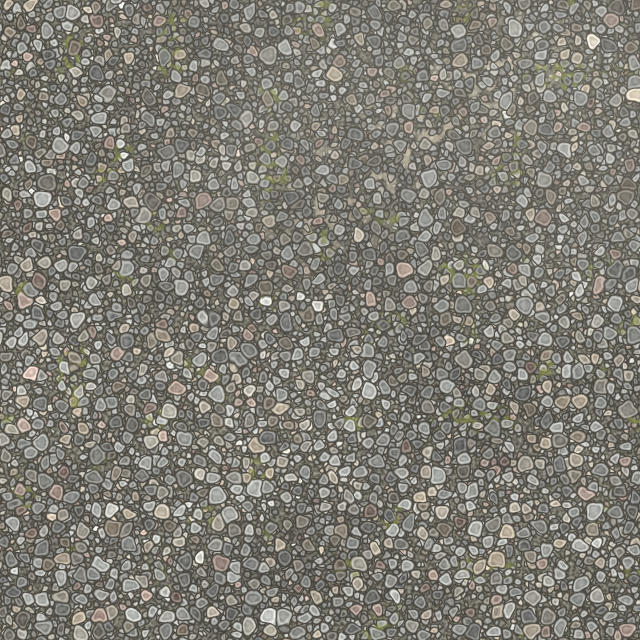
Give the GLSL for this texture, as a Shadertoy shader.

```glsl
// Weathered exposed-aggregate paving: small grey pebbles set in dark mortar.
// Three jittered grids of lumpy ellipses are painted from fine to coarse, each
// stone with a dark seam and a pale rim; noise adds grain, sand and moss.

const float TAU = 6.2832;
const vec3 MORTAR = vec3(0.28, 0.27, 0.24);
const vec3 GRIT   = vec3(0.46, 0.45, 0.41);
const vec3 SAND   = vec3(0.83, 0.79, 0.70);
const vec3 MOSS   = vec3(0.57, 0.60, 0.30);
const vec3 HAZE   = vec3(0.56, 0.555, 0.525);

struct Pebble {
    float depth;  // distance inside the outline, in canvas units
    vec2 id;      // random key of the stone
};

vec2 hash22(vec2 p) {
    vec3 q = fract(p.xyx * vec3(0.1031, 0.1030, 0.0973));
    q += dot(q, q.yzx + 33.33);
    return fract((q.xx + q.yz) * q.zy);
}

vec2 direction(float angle) {
    return vec2(cos(angle), sin(angle));
}

float cornerSlope(vec2 corner, vec2 offset) {
    return dot(direction(TAU * hash22(corner + 57.0).x), offset);
}

// Gradient noise, roughly -0.7 to 0.7
float noise(vec2 p) {
    vec2 i = floor(p), f = fract(p);
    vec2 u = f * f * f * (f * (f * 6.0 - 15.0) + 10.0);
    vec2 e = vec2(1.0, 0.0);
    float low  = mix(cornerSlope(i, f), cornerSlope(i + e, f - e), u.x);
    float high = mix(cornerSlope(i + e.yx, f - e.yx), cornerSlope(i + 1.0, f - 1.0), u.x);
    return mix(low, high, u.y);
}

float bump(float x, float centre, float width) {
    float t = (x - centre) / width;
    return exp(-t * t);
}

// Signed depth inside a rotated ellipse with a lumpy outline
float lumpyEllipse(vec2 p, vec2 radii, float turn, float phase) {
    vec2 axis = direction(turn);
    vec2 q = vec2(dot(p, axis), dot(p, vec2(-axis.y, axis.x))) / radii + 1e-5;
    float a = atan(q.y, q.x);
    float lumps = 1.0 + 0.09 * cos(3.0 * a + phase) + 0.05 * cos(4.0 * a - 2.0 * phase);
    return (1.0 - length(q) * lumps) * 0.5 * (radii.x + radii.y);
}

// Deepest stone at p; keepLow and keepHigh are the shares kept at bottom and top
Pebble findPebble(vec2 p, float cells, float seed, float keepLow, float keepHigh) {
    vec2 home = floor(p * cells);
    float nearest = -1.0, second = -1.0;
    vec2 id = home;
    for (int y = -1; y <= 1; y++)
    for (int x = -1; x <= 1; x++) {
        vec2 cell = home + vec2(x, y);
        vec2 key = cell + seed;
        vec2 place = hash22(key), form = hash22(key + 311.0), pose = hash22(key + 173.0);
        vec2 centre = (cell + 0.5 + 0.7 * (place - 0.5)) / cells;
        float keep = mix(keepLow, keepHigh, smoothstep(0.42, 0.75, centre.y));
        if (hash22(key + 91.0).x > keep) continue;
        float size = mix(0.36, 0.58, form.x * form.x) / cells;
        vec2 radii = size * vec2(1.0, mix(0.58, 0.96, form.y));
        float depth = lumpyEllipse(p - centre, radii, TAU * pose.x, TAU * pose.y);
        if (depth > nearest) {
            second = nearest;
            nearest = depth;
            id = key;
        } else {
            second = max(second, depth);
        }
    }
    return Pebble(min(nearest, 0.5 * (nearest - second)), id);
}

// Mostly neutral greys, some tan or pink, a few almost white
vec3 stoneColour(vec2 id) {
    vec2 h = hash22(id + 29.0), k = hash22(id + 67.0);
    float tone = mix(0.43, 0.72, h.x) + 0.18 * smoothstep(0.94, 0.98, k.x);
    vec3 tint = mix(vec3(0.99, 1.0, 0.975), vec3(1.06, 0.99, 0.88), h.y * h.y * h.y);
    tint = mix(tint, vec3(1.09, 0.95, 0.88), 0.8 * step(0.94, k.y));
    return tone * tint;
}

vec3 paintPebble(vec3 ground, Pebble stone, float grain) {
    float d = stone.depth;
    vec3 face = stoneColour(stone.id) + grain;
    face += 0.13 * bump(d, 0.0032, 0.0014) - 0.07 * bump(d, 0.0060, 0.0016);
    vec3 shaded = mix(MORTAR, ground, smoothstep(0.0, 0.0022, -d));
    return mix(shaded, face, smoothstep(-0.0005, 0.0023, d));
}

void mainImage(out vec4 fragColor, in vec2 fragCoord) {
    vec2 uv = fragCoord / iResolution.y;

    // Bend the outlines so that no stone is a perfect ellipse
    vec2 p = uv + 0.0028 * vec2(noise(uv * 65.0), noise(uv * 65.0 + 40.0));
    float fine = noise(uv * 190.0);
    float grain = 0.09 * fine + 0.08 * noise(uv * 95.0 + 13.0);

    // Mortar and the finest chips
    vec3 colour = GRIT + 0.3 * fine;
    colour = paintPebble(colour, findPebble(p, 82.0, 500.0, 0.90, 0.95), grain);

    // Pale sand along a worn diagonal streak
    vec2 streak = vec2(0.30, 0.22), fromStart = uv - vec2(0.49, 0.67);
    float along = clamp(dot(fromStart, streak) / dot(streak, streak), 0.0, 1.0);
    float worn = bump(length(fromStart - along * streak), 0.0, 0.09);
    colour = mix(colour, SAND, 0.8 * worn * smoothstep(0.05, 0.3, noise(uv * 45.0)));

    // Medium and large stones
    colour = paintPebble(colour, findPebble(p, 55.0, 900.0, 0.72, 0.78), grain);
    Pebble large = findPebble(p, 37.0, 1300.0, 0.84, 0.55);
    colour = paintPebble(colour, large, grain);

    // Moss flecks between the large stones
    float moss = smoothstep(0.22, 0.45, noise(uv * 13.0 + 7.0)) * smoothstep(0.0, 0.3, noise(uv * 80.0 + 21.0));
    colour = mix(colour, MOSS, 0.6 * moss * (1.0 - smoothstep(0.0, 0.003, large.depth)));

    // Softer contrast at the upper right and broad uneven shading
    float haze = smoothstep(0.40, 0.75, uv.y) * smoothstep(0.05, 0.45, uv.x);
    colour = mix(colour, HAZE, 0.2 * haze);
    colour *= 1.0 + 0.12 * noise(uv * 4.0 + 3.0);

    fragColor = vec4(clamp(colour, 0.0, 1.0), 1.0);
}
```
